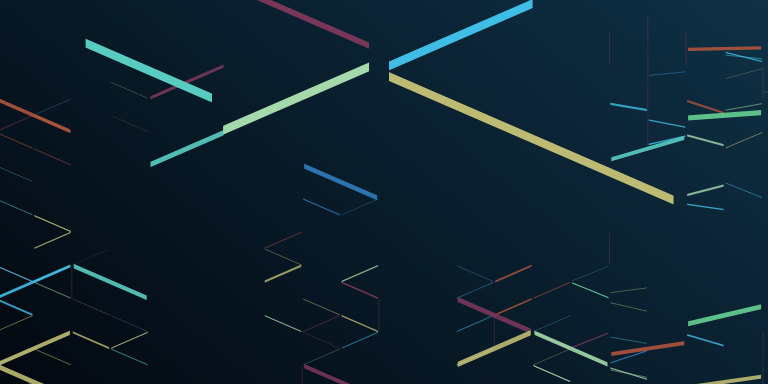
Give the GLSL for this background, as a Shadertoy shader.

```glsl
// Glowing slanted bars and fine triangular strokes over a deep navy gradient.
#define HUB vec2(0.987, 0.83)   // where the large bars meet, lattice origin
#define SLOPE 0.434             // rise per unit run of every slanted bar
#define BAR_HALF 0.0115         // half height of the large bars
#define MEDIUM_SHARE 0.36       // share of lattice edges that are drawn
#define SMALL_SHARE 0.22
#define UPRIGHT_SHARE 0.16
#define NIGHT vec3(0.012, 0.032, 0.062)
#define DUSK vec3(0.058, 0.190, 0.272)

// Ordered from cool to warm
const vec3 PALETTE[8] = vec3[8](
    vec3(0.25, 0.74, 0.90), vec3(0.40, 0.82, 0.57),
    vec3(0.35, 0.80, 0.76), vec3(0.19, 0.49, 0.74),
    vec3(0.64, 0.85, 0.67), vec3(0.74, 0.73, 0.45),
    vec3(0.68, 0.33, 0.23), vec3(0.47, 0.21, 0.35));

// Elliptic regions that hold fine strokes: centre, radii
const vec4 CLUSTERS[7] = vec4[7](
    vec4(0.87, 0.26, 0.17, 0.31), vec4(1.44, 0.13, 0.30, 0.24),
    vec4(0.17, 0.15, 0.25, 0.24), vec4(1.82, 0.70, 0.26, 0.24),
    vec4(0.05, 0.56, 0.16, 0.22), vec4(0.45, 0.70, 0.20, 0.10),
    vec4(1.95, 0.10, 0.14, 0.15));

// Large bars: start and end of the run, vertical offset from the hub
const vec3 BARS[5] = vec3[5](
    vec3(0.026, 0.400, -0.013), vec3(0.026, 0.767, -0.018),
    vec3(0.026, 0.406, 0.007), vec3(0.026, 0.400, 0.040),
    vec3(0.435, 0.764, -0.274));
const int BAR_TINT[5] = int[5](0, 5, 4, 7, 2);

float hash(vec3 q) {
    q = fract(q * vec3(0.1031, 0.1030, 0.0973));
    q += dot(q, q.yzx + 33.33);
    return fract((q.x + q.y) * q.z);
}

// Antialiased coverage of a box, d is the offset from its centre line
float box(vec2 d, vec2 halfSize, float px) {
    vec2 c = clamp(0.5 + (halfSize - abs(d)) / px, 0.0, 1.0);
    c *= min(vec2(1.0), 2.0 * halfSize / px);
    return c.x * c.y;
}

float clusterMask(vec2 p) {
    float mask = 0.02;
    for (int i = 0; i < 7; i++) {
        vec4 c = CLUSTERS[i];
        mask = max(mask, smoothstep(1.1, 0.75, length((p - c.xy) / c.zw)));
    }
    return mask;
}

// Cool tints prevail towards the upper right
vec3 tint(float h, vec2 p) {
    float bias = mix(0.75, 2.6, smoothstep(1.6, 2.6, p.x + p.y));
    return PALETTE[int(7.99 * pow(h, bias))];
}

// Slanted edges of a triangular lattice with columns of width w
void slantedEdges(inout vec3 col, vec2 q, float w, float thick, float share,
                  float alpha, float seed, float px) {
    float rowStep = 2.0 * SLOPE * w;
    float column = floor(q.x / w);
    for (float dir = -1.0; dir < 2.0; dir += 2.0) {
        float row = round((q.y - dir * SLOPE * q.x) / rowStep);
        vec2 mid = vec2((column + 0.5) * w, 0.0);
        mid.y = row * rowStep + dir * SLOPE * mid.x;
        vec2 place = mid + HUB;
        vec3 id = vec3(column, row, seed + dir);
        if (hash(id + 51.0) > share * clusterMask(place)) continue;

        // Edges flatten irregularly near the right side
        float flatten = smoothstep(1.50, 1.70, place.x) * hash(id + 17.0);
        vec2 d = q - mid;
        d.y -= dir * SLOPE * (1.0 - flatten) * d.x;
        float body = thick * mix(0.6, 1.3, hash(id + 29.0));
        float cover = box(d, vec2(0.475 * w, body), px);
        col = mix(col, tint(hash(id + 83.0), place), cover * alpha);
    }
}

// Faint upright edges of the same lattice
void uprightEdges(inout vec3 col, vec2 q, float w, float px) {
    float rowStep = 2.0 * SLOPE * w;
    float column = round(q.x / w);
    float row = floor(q.y / rowStep - 0.5 * column);
    vec2 mid = vec2(column * w, (row + 0.5 + 0.5 * column) * rowStep);
    float chance = UPRIGHT_SHARE * clusterMask(mid + HUB);
    if (hash(vec3(column, row, 7.0)) > chance) return;
    float cover = box(q - mid, vec2(0.0012, 0.47 * rowStep), px);
    col = mix(col, PALETTE[7], 0.45 * cover);
}

void largeBars(inout vec3 col, vec2 q, float px) {
    for (int i = 0; i < 5; i++) {
        vec3 bar = BARS[i];
        float run = i < 2 ? q.x : -q.x;
        float rise = (i == 0 || i > 2) ? SLOPE : -SLOPE;
        vec2 d = vec2(run - 0.5 * (bar.x + bar.y), q.y - bar.z - rise * run);
        float thick = BAR_HALF * (i == 3 ? 0.7 : 1.0);
        float cover = box(d, vec2(0.5 * (bar.y - bar.x), thick), px);
        col = mix(col, PALETTE[BAR_TINT[i]], cover);
    }
}

void mainImage(out vec4 fragColor, in vec2 fragCoord) {
    float px = 1.0 / iResolution.y;
    vec2 p = fragCoord * px;
    vec2 q = p - HUB;
    vec3 col = mix(NIGHT, DUSK, clamp(0.31 * p.x + 0.38 * p.y, 0.0, 1.0));

    // Fine strokes first, heavier ones above them
    uprightEdges(col, q, 0.1, px);
    slantedEdges(col, q, 0.1, 0.0013, SMALL_SHARE, 0.5, 11.0, px);
    slantedEdges(col, q, 0.1, 0.0023, SMALL_SHARE, 0.8, 23.0, px);
    slantedEdges(col, q, 0.2, 0.0055, MEDIUM_SHARE, 0.9, 37.0, px);
    largeBars(col, q, px);
    fragColor = vec4(col, 1.0);
}
```
